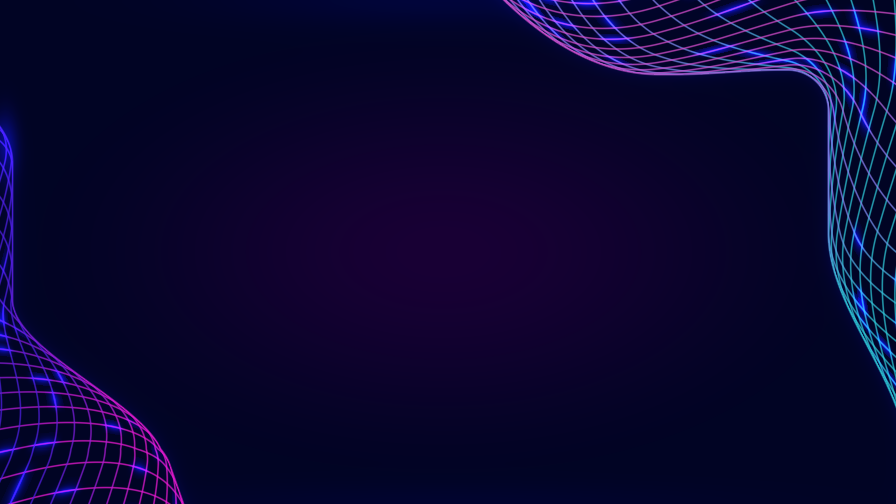
This background is drawn by a WebGL 1 fragment shader. Its source:

```glsl
precision highp float;

uniform vec2 u_resolution;

const vec3 NAVY = vec3(0.004, 0.014, 0.14);
const vec3 PLUM = vec3(0.095, 0.0, 0.205);
const vec3 GLOW_BLUE = vec3(0.06, 0.08, 1.0);
const vec3 PINK = vec3(0.84, 0.30, 0.80);
const vec3 LAVENDER = vec3(0.54, 0.50, 0.95);
const vec3 CYAN = vec3(0.18, 0.78, 0.84);
const vec3 MAGENTA = vec3(0.92, 0.10, 0.82);
const vec3 VIOLET = vec3(0.30, 0.12, 0.88);

float hash(vec2 p) {
  return fract(sin(dot(p, vec2(127.1, 311.7))) * 43758.5453);
}

float square(float x) {
  return x * x;
}

// Depth inside the upper right sheet; y runs down from the top
float upperDepth(vec2 p) {
  float lower = 0.148 - 1.555 * square(max(1.308 - p.x, 0.0))
              - 0.009 * smoothstep(1.34, 1.55, p.x);
  float left = 1.6435 + 0.157 * smoothstep(0.463, 0.914, p.y);
  float radius = 0.08;
  vec2 inset = vec2(p.x - left, lower - p.y) + radius;
  return length(max(inset, 0.0)) + min(max(inset.x, inset.y), 0.0) - radius;
}

// Depth inside the lower left sheet
float lowerDepth(vec2 p) {
  float right = 0.025 + 0.301 * smoothstep(0.595, 0.921, p.y)
              + 0.35 * max(p.y - 0.891, 0.0)
              - 4.75 * square(max(0.324 - p.y, 0.0));
  return 0.75 * (right - p.x);
}

// Two thread coordinates that fold back at the rim, then the depth
vec3 sheetCoords(vec2 p, float depth, float bend, float spacing) {
  float along = p.x + p.y;
  float fold = bend * sqrt(max(depth, 0.0));
  return vec3(along - fold, along + fold, depth * spacing) / spacing;
}

vec3 upperSheet(vec2 p) {
  return sheetCoords(p, upperDepth(p), 1.55, 0.088);
}

vec3 lowerSheet(vec2 p) {
  return sheetCoords(p, lowerDepth(p), 0.87, 0.068);
}

float stroke(float dist, float pixel) {
  return 1.0 - smoothstep(0.0, 0.0011 + pixel, dist);
}

// Short light pulses on randomly chosen stretches of a thread
float pulse(float thread, float along, float seed) {
  float chosen = step(0.82, hash(vec2(floor(thread) + seed, floor(along))));
  return chosen * square(sin(3.14159 * fract(along)));
}

// Threads, rim and light pulses of one sheet
vec3 drawSheet(vec3 base, vec3 c, vec3 slope, vec3 tintA, vec3 tintB,
               vec3 rimTint, float seed, float pixel) {
  vec2 dist = abs(fract(c.xy) - 0.5) / max(slope.xy, 0.001);
  float rimDist = c.z / max(slope.z, 0.001);
  float inside = smoothstep(-pixel, pixel, rimDist);

  vec2 light = vec2(pulse(c.x, c.y * 0.5, seed), pulse(c.y, c.x * 0.5, seed + 31.0));
  vec2 halo = light * exp(-dist / 0.0065) * smoothstep(0.0, 0.03, c.z);

  vec3 color = base + GLOW_BLUE * 0.10 * exp(-abs(rimDist) / 0.012);
  color = mix(color, tintB, 0.76 * inside * stroke(dist.y, pixel));
  color = mix(color, tintA, 0.76 * inside * stroke(dist.x, pixel));
  color = mix(color, rimTint, 0.75 * stroke(abs(rimDist), pixel));
  return color + GLOW_BLUE * inside * (halo.x + halo.y) * 0.85;
}

vec3 background(vec2 p) {
  float radial = length((p - vec2(0.88, 0.5)) / vec2(0.88, 0.48));
  vec3 color = mix(PLUM, NAVY, smoothstep(0.0, 1.0, radial));
  vec2 top = (p - vec2(0.88, 0.0)) / vec2(0.40, 0.05);
  vec2 bottom = (p - vec2(0.88, 1.0)) / vec2(0.55, 0.04);
  float haze = exp(-dot(top, top)) + 0.5 * exp(-dot(bottom, bottom));
  return color + vec3(0.0, 0.005, 0.09) * haze;
}

vec3 slopes(vec3 c, vec3 cx, vec3 cy, float stepSize) {
  vec3 dx = cx - c;
  vec3 dy = cy - c;
  return sqrt(dx * dx + dy * dy) / stepSize;
}

void main() {
  vec2 uv = gl_FragCoord.xy / u_resolution;
  vec2 p = vec2(uv.x * 16.0 / 9.0, 1.0 - uv.y);
  float pixel = 1.0 / u_resolution.y;
  vec2 e = vec2(0.0005, 0.0);
  vec3 color = background(p);

  // Upper right sheet: pink through lavender to cyan
  vec3 c = upperSheet(p);
  vec3 slope = slopes(c, upperSheet(p + e.xy), upperSheet(p + e.yx), e.x);
  vec3 tintA = mix(PINK, LAVENDER, smoothstep(0.08, 0.32, p.y));
  tintA = mix(tintA, CYAN, smoothstep(0.35, 0.65, p.y));
  vec3 tintB = mix(LAVENDER, CYAN, smoothstep(1.25, 1.70, p.x + 0.3 * p.y));
  vec3 rimTint = mix(PINK, LAVENDER, smoothstep(1.25, 1.75, p.x + p.y));
  rimTint = mix(rimTint, CYAN, smoothstep(1.95, 2.30, p.x + p.y));
  color = drawSheet(color, c, slope, tintA, tintB, rimTint, 3.0, pixel);

  // Lower left sheet: violet above, magenta towards the lower rim
  c = lowerSheet(p);
  slope = slopes(c, lowerSheet(p + e.xy), lowerSheet(p + e.yx), e.x);
  float warmth = smoothstep(0.45, 1.1, p.x + p.y);
  tintA = mix(VIOLET, MAGENTA, smoothstep(0.05, 0.32, p.x));
  tintB = mix(VIOLET, MAGENTA, warmth);
  color = drawSheet(color, c, slope, tintA, tintB, tintB, 11.0, pixel);

  // Soft light on the left border
  vec2 flare = (p - vec2(0.012, 0.29)) / vec2(0.022, 0.06);
  color += GLOW_BLUE * 0.35 * exp(-dot(flare, flare));

  gl_FragColor = vec4(color, 1.0);
}
```
